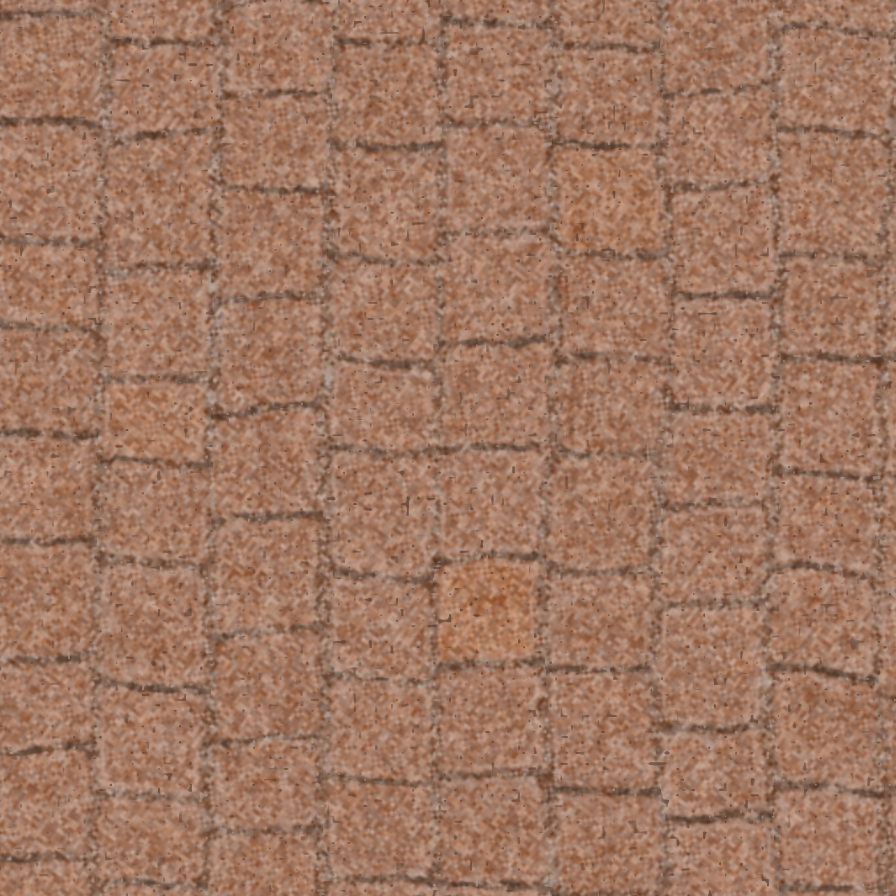
A WebGL 2 fragment shader for this texture:

```glsl
#version 300 es
precision highp float;
// Weathered terracotta setts laid in wavering columns, with grainy faces and sandy joints.

#define COLUMNS 8.0
#define ROWS 8.4
#define ROW_JITTER 0.24
#define WANDER 0.034
#define JOINT 0.0075
#define CORNER 0.011
#define ROUGHNESS 0.0055
#define GRAIN_SCALE 235.0
#define GRAIN_CONTRAST 0.30
#define RIM_STRENGTH 0.62
#define CRACK_STRENGTH 0.75

uniform vec2 u_resolution;
out vec4 fragColor;

// Integer hash of a lattice point, 0 to 1
float hash(vec2 cell) {
    uvec2 q = uvec2(ivec2(cell)) * uvec2(1597334673u, 3812015801u);
    uint n = (q.x ^ q.y) * 1597334673u;
    n = (n ^ (n >> 15)) * 2246822519u;
    n ^= n >> 13;
    return float(n >> 8) / 16777216.0;
}

float noise(vec2 p) {
    vec2 i = floor(p), f = fract(p);
    f = f * f * (3.0 - 2.0 * f);
    float low = mix(hash(i), hash(i + vec2(1, 0)), f.x);
    float high = mix(hash(i + vec2(0, 1)), hash(i + vec2(1, 1)), f.x);
    return mix(low, high, f.y);
}

// Two octaves on a turned lattice, centred on zero
float grain(vec2 p) {
    vec2 q = mat2(0.8, 0.6, -0.6, 0.8) * p;
    return 0.68 * noise(q) + 0.32 * noise(q * 0.47 + 31.0) - 0.5;
}

float roundedBox(vec2 p, vec2 halfSize, float radius) {
    vec2 q = abs(p) - halfSize + radius;
    return length(max(q, 0.0)) + min(max(q.x, q.y), 0.0) - radius;
}

// Height of the joint below a sett, in row units
float rowEdge(float column, float row) {
    return row + (hash(vec2(column + 40.0, row + 70.0)) - 0.5) * ROW_JITTER;
}

float band(float x, float width) {
    return exp(-x * x / (width * width));
}

void main() {
    vec2 p = gl_FragCoord.xy / u_resolution.y;

    // Wavering layout
    vec2 w = p;
    w.x += (noise(p * vec2(2.6, 3.2) + 5.0) - 0.5) * WANDER;
    w.y += (noise(p * vec2(9.0, 5.0) + 17.0) - 0.5) * WANDER * 0.55;
    w += (vec2(noise(p * 38.0), noise(p * 38.0 + 90.0)) - 0.5) * ROUGHNESS;
    float column = floor(w.x * COLUMNS + 0.05);
    float y = w.y * ROWS + hash(vec2(column + 3.0, 11.0)) + 2.0;
    float row = floor(y);
    if (y < rowEdge(column, row)) row -= 1.0;
    else if (y >= rowEdge(column, row + 1.0)) row += 1.0;
    float bottom = rowEdge(column, row), top = rowEdge(column, row + 1.0);
    vec2 id = vec2(column + 20.0, row + 20.0);
    float character = hash(id + 100.0);

    // Distance to the sett outline
    vec2 local = vec2(w.x - (column + 0.45) / COLUMNS, (y - 0.5 * (bottom + top)) / ROWS);
    float turn = (hash(id + 200.0) - 0.5) * 0.07;
    local += turn * vec2(-local.y, local.x);
    local.x += (hash(id + 300.0) - 0.5) * 0.006;
    vec2 halfSize = vec2(0.5 / COLUMNS, 0.5 * (top - bottom) / ROWS) - JOINT * vec2(1.0, 0.78);
    float d = roundedBox(local, halfSize, CORNER);
    d += (noise(p * 115.0 + 8.0) - 0.5) * ROUGHNESS * 0.75;
    float joint = smoothstep(-0.002, 0.0035, d);

    // Stone face
    float light = grain(p * GRAIN_SCALE);
    float pale = grain(p * GRAIN_SCALE * 0.8 + 57.0);
    float blotch = noise(p * 34.0 + 3.0) - 0.5;
    vec3 color = vec3(0.648, 0.477, 0.388);
    color += (character - 0.5) * vec3(0.012, 0.014, 0.018) + blotch * 0.022;
    color += smoothstep(0.93, 1.0, character) * vec3(0.025, -0.008, -0.04);

    // Sandy joint
    vec3 sand = vec3(0.565, 0.435, 0.365);
    color = mix(color, sand, joint * 0.85);
    float contrast = GRAIN_CONTRAST * mix(1.0, 1.45, joint);
    color += light * contrast * vec3(0.88, 1.0, 1.03);
    color += pale * vec3(0.02, 0.12, 0.19);

    // Broken dark cracks, deepest between rows
    float toEdge = min(y - bottom, top - y) / ROWS;
    float broken = smoothstep(0.22, 0.68, noise(p * vec2(75.0, 110.0) + 44.0));
    float faint = smoothstep(0.12, 0.6, noise(p * 11.0 + 63.0));
    float crack = band(toEdge - 0.001, 0.0036) * joint * broken * mix(0.35, 1.0, faint);
    color = mix(color, vec3(0.36, 0.265, 0.215) + light * 0.18, crack * CRACK_STRENGTH);

    // Pale worn rim
    float wear = smoothstep(0.15, 0.75, noise(p * 24.0 + 12.0)) * mix(0.45, 1.0, character);
    float rim = band(d + 0.0035, 0.0026) * wear * RIM_STRENGTH;
    color = mix(color, vec3(0.715, 0.595, 0.55) + light * 0.12, rim);

    // Dark pits and light grit
    float speck = noise(p * GRAIN_SCALE * 0.72 + 150.0);
    float pit = smoothstep(0.84, 0.97, speck) * mix(0.55, 0.9, character);
    color = mix(color, vec3(0.34, 0.235, 0.185), pit * 0.8);
    float grit = smoothstep(0.16, 0.03, speck) * joint;
    color = mix(color, vec3(0.71, 0.63, 0.61), grit * 0.6);

    fragColor = vec4(clamp(color, 0.0, 1.0), 1.0);
}
```
